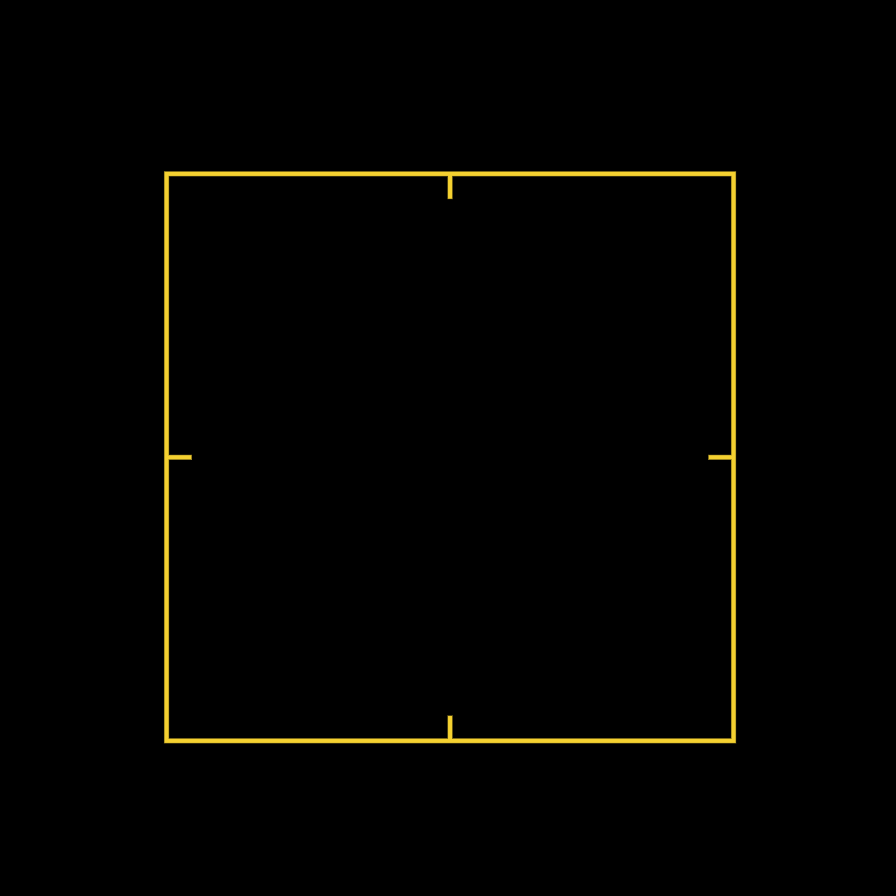
This background is drawn by a three.js fragment shader. Its source:

```glsl
varying vec2 vUv;

const vec3 BACKGROUND = vec3(0.0);
const vec3 GOLD = vec3(0.96, 0.82, 0.19);

const vec2 FRAME_CENTER = vec2(0.5023, 0.4896);
const float FRAME_HALF_SIZE = 0.3164;
const float LINE_HALF_WIDTH = 0.0026;
const float TICK_LENGTH = 0.028;
const float EDGE_SOFTNESS = 0.001;

// Signed distance to a square outline with sharp corners
float squareOutline(vec2 p, float halfSize, float halfWidth) {
  vec2 q = abs(p);
  return abs(max(q.x, q.y) - halfSize) - halfWidth;
}

// Signed distance to an axis-aligned box
float box(vec2 p, vec2 halfSize) {
  vec2 d = abs(p) - halfSize;
  return length(max(d, 0.0)) + min(max(d.x, d.y), 0.0);
}

// Four inward ticks, folded onto one by symmetry
float edgeTicks(vec2 p, float halfSize, float tickLength, float halfWidth) {
  vec2 q = abs(p);
  vec2 folded = vec2(max(q.x, q.y), min(q.x, q.y));
  vec2 tickCenter = vec2(halfSize - 0.5 * tickLength, 0.0);
  return box(folded - tickCenter, vec2(0.5 * tickLength, halfWidth));
}

// Coverage of a shape with a smooth edge
float coverage(float dist, float softness) {
  return 1.0 - smoothstep(-softness, softness, dist);
}

void main() {
  vec2 p = vUv - FRAME_CENTER;

  float frame = squareOutline(p, FRAME_HALF_SIZE, LINE_HALF_WIDTH);
  float ticks = edgeTicks(p, FRAME_HALF_SIZE, TICK_LENGTH, LINE_HALF_WIDTH);
  float lines = coverage(min(frame, ticks), EDGE_SOFTNESS);

  gl_FragColor = vec4(mix(BACKGROUND, GOLD, lines), 1.0);
}
```
